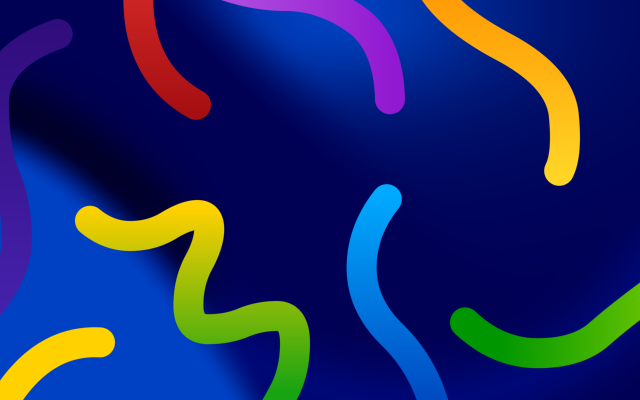
This background is drawn by a WebGL 1 fragment shader. Its source:

```glsl
precision highp float;
// Rounded, gradient-filled ribbons curling over a deep blue backdrop with soft glows.

uniform vec2 u_resolution;

const float ASPECT = 1.6;
const float RADIUS = 0.0375;

const vec3 NAVY      = vec3(0.00, 0.00, 0.33);
const vec3 LAKE      = vec3(0.00, 0.25, 0.76);
const vec3 TOP_GLOW  = vec3(0.00, 0.19, 0.34);
const vec3 HAZE      = vec3(0.00, 0.07, 0.09);
const vec3 RIM_GLOW  = vec3(0.00, 0.03, 0.13);

const vec3 PLUM      = vec3(0.19, 0.05, 0.49);
const vec3 VIOLET    = vec3(0.27, 0.13, 0.67);
const vec3 SCARLET   = vec3(0.80, 0.14, 0.14);
const vec3 CRIMSON   = vec3(0.65, 0.06, 0.07);
const vec3 ORCHID    = vec3(0.68, 0.29, 0.87);
const vec3 MAGENTA   = vec3(0.57, 0.10, 0.82);
const vec3 ORANGE    = vec3(1.00, 0.61, 0.02);
const vec3 AMBER     = vec3(1.00, 0.84, 0.15);
const vec3 YELLOW    = vec3(1.00, 0.82, 0.00);
const vec3 LEAF      = vec3(0.09, 0.64, 0.07);
const vec3 SKY       = vec3(0.00, 0.67, 1.00);
const vec3 COBALT    = vec3(0.00, 0.29, 0.76);
const vec3 GREEN     = vec3(0.00, 0.59, 0.00);
const vec3 LIME      = vec3(0.37, 0.75, 0.00);

float dot2(vec2 v) { return dot(v, v); }

// Distance to a quadratic Bezier curve, by solving the closest-point cubic.
float bezier(vec2 p, vec2 start, vec2 bend, vec2 end) {
  vec2 a = bend - start;
  vec2 b = start - 2.0 * bend + end;
  vec2 c = 2.0 * a;
  vec2 d = start - p;
  float k = 1.0 / dot(b, b);
  float kx = k * dot(a, b);
  float ky = k * (2.0 * dot(a, a) + dot(d, b)) / 3.0;
  float kz = k * dot(d, a);
  float m = ky - kx * kx;
  float q = kx * (2.0 * kx * kx - 3.0 * ky) + kz;
  float h = q * q + 4.0 * m * m * m;
  if (h >= 0.0) {
    vec2 x = 0.5 * (vec2(1.0, -1.0) * sqrt(h) - q);
    vec2 r = sign(x) * pow(abs(x), vec2(1.0 / 3.0));
    float t = clamp(r.x + r.y - kx, 0.0, 1.0);
    return length(d + (c + b * t) * t);
  }
  float z = sqrt(-m);
  float v = acos(clamp(q / (m * z * 2.0), -1.0, 1.0)) / 3.0;
  float s = sin(v) * 1.7320508;
  vec2 t = clamp(vec2(2.0 * cos(v), -s - cos(v)) * z - kx, 0.0, 1.0);
  return sqrt(min(dot2(d + (c + b * t.x) * t.x), dot2(d + (c + b * t.y) * t.y)));
}

// Smooth curve through three bends, joined at their midpoints.
float wave(vec2 p, vec2 start, vec2 b1, vec2 b2, vec2 b3, vec2 end) {
  vec2 m1 = 0.5 * (b1 + b2);
  vec2 m2 = 0.5 * (b2 + b3);
  float d = min(bezier(p, start, b1, m1), bezier(p, m1, b2, m2));
  return min(d, bezier(p, m2, b3, end));
}

// Lays a ribbon of fixed radius over the colour below.
void paint(inout vec3 color, float d, vec3 from, vec3 to, float t) {
  float aa = 0.75 / u_resolution.y;
  float cover = 1.0 - smoothstep(-aa, aa, d - RADIUS);
  color = mix(color, mix(from, to, clamp(t, 0.0, 1.0)), cover);
}

vec3 backdrop(vec2 p) {
  vec3 color = NAVY;

  // Glow at the top, cut by a soft diagonal on its left
  float diagonal = smoothstep(-0.07, 0.13, (p.x + p.y - 1.45) * 0.707);
  color += TOP_GLOW * diagonal * exp(-dot2((p - vec2(0.80, 0.97)) / vec2(0.43, 0.22)));
  color += HAZE * diagonal * exp(-dot2((p - vec2(1.05, 0.95)) / vec2(0.65, 0.42)));

  // Faint rim around the dark hollow
  float rim = (length(p - vec2(1.02, 0.73)) - 0.74) / 0.09;
  color += RIM_GLOW * exp(-rim * rim) * smoothstep(0.55, 0.35, p.y);

  // Bright lake at the lower left and the shadow along its shore
  float slope = 0.42 + 2.0 * p.x;
  float shore = (p.y - (0.65 - 0.42 * p.x - p.x * p.x)) / sqrt(1.0 + slope * slope);
  float shade = (shore - 0.08) / 0.08;
  color *= 1.0 - 0.5 * exp(-shade * shade) * smoothstep(0.62, 0.42, p.x);
  return mix(color, LAKE, smoothstep(0.06, -0.05, shore));
}

void main() {
  vec2 p = gl_FragCoord.xy / u_resolution * vec2(ASPECT, 1.0);
  vec3 color = backdrop(p);

  // Upper ribbons
  float d = bezier(p, vec2(0.144, 0.915), vec2(-0.015, 0.858), vec2(-0.015, 0.742));
  d = min(d, wave(p, vec2(-0.015, 0.742), vec2(-0.015, 0.625), vec2(0.042, 0.49), vec2(0.042, 0.313), vec2(-0.042, 0.219)));
  paint(color, d, PLUM, VIOLET, (0.93 - p.y) / 0.7);
  d = bezier(p, vec2(0.346, 1.021), vec2(0.34, 0.821), vec2(0.49, 0.738));
  paint(color, d, SCARLET, CRIMSON, (1.0 - p.y) / 0.28);
  d = wave(p, vec2(0.975, 0.752), vec2(0.971, 0.896), vec2(0.804, 1.01), vec2(0.625, 1.01), vec2(0.531, 1.048));
  paint(color, d, ORCHID, MAGENTA, (p.x - 0.6) / 0.38);
  d = wave(p, vec2(1.073, 1.042), vec2(1.117, 0.958), vec2(1.4, 0.808), vec2(1.419, 0.615), vec2(1.398, 0.573));
  paint(color, d, ORANGE, AMBER, (1.0 - p.y) / 0.45);

  // Long winding ribbon
  d = wave(p, vec2(0.225, 0.448), vec2(0.271, 0.41), vec2(0.379, 0.41), vec2(0.465, 0.4625), vec2(0.494, 0.4625));
  d = min(d, wave(p, vec2(0.494, 0.4625), vec2(0.523, 0.4625), vec2(0.523, 0.392), vec2(0.471, 0.296), vec2(0.471, 0.2365)));
  d = min(d, wave(p, vec2(0.471, 0.2365), vec2(0.471, 0.177), vec2(0.569, 0.177), vec2(0.648, 0.21), vec2(0.693, 0.21)));
  d = min(d, wave(p, vec2(0.693, 0.21), vec2(0.7375, 0.21), vec2(0.7375, 0.073), vec2(0.683, -0.031), vec2(0.64, -0.1)));
  paint(color, d, YELLOW, LEAF, (0.48 - p.y) / 0.46);

  // Lower ribbons
  d = wave(p, vec2(0.967, 0.502), vec2(0.904, 0.423), vec2(0.904, 0.2375), vec2(1.058, 0.0875), vec2(1.0875, -0.021));
  paint(color, d, SKY, COBALT, (0.52 - p.y) / 0.52);
  d = wave(p, vec2(1.1625, 0.194), vec2(1.244, 0.117), vec2(1.444, 0.117), vec2(1.552, 0.2125), vec2(1.646, 0.281));
  paint(color, d, GREEN, LIME, (p.x - 1.25) / 0.35);
  d = bezier(p, vec2(0.25, 0.144), vec2(0.098, 0.152), vec2(0.0, -0.021));
  paint(color, d, YELLOW, YELLOW, 0.0);

  gl_FragColor = vec4(color, 1.0);
}
```
